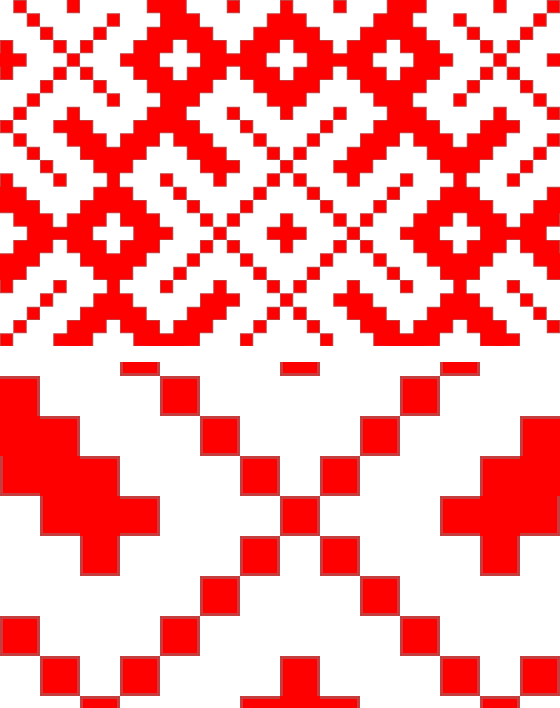
Top, the full canvas; bottom, a detail of the centre.
A WebGL 2 fragment shader for this pattern:

```glsl
#version 300 es
precision highp float;
// Counted-thread embroidery border: hollow diamonds, hooked bands and dotted
// crosses on a square grid. Each cell is folded into one mirrored quarter of
// the repeat, then tested against a few diamond and diagonal-line formulas.

uniform vec2 u_resolution;
out vec4 outColor;

const vec2  REPEAT       = vec2(42.0, 26.0);  // cells in one repeat
const vec2  MIRROR_CELL  = vec2(21.0, 17.0);  // column and row of the mirror axes, from top left
const float CELLS_ACROSS = 42.0;              // cells over the canvas width
const float RIM_WIDTH    = 0.08;              // outline width, in cells
const float EDGE_FILTER  = 0.6;               // smoothing span, in output samples
const int   SUBSAMPLES   = 4;

const vec3 GROUND_WHITE = vec3(1.0);
const vec3 THREAD_RED   = vec3(1.0, 0.0, 0.0);
const vec3 RIM_RED      = vec3(0.78, 0.24, 0.24);

// Mirror symmetry: x runs 0..21 and y runs 0..13 away from the axes.
vec2 foldCell(vec2 cell) {
  vec2 halfRepeat = 0.5 * REPEAT;
  return round(abs(mod(cell - MIRROR_CELL + halfRepeat, REPEAT) - halfRepeat));
}

float stepsBetween(vec2 a, vec2 b) {
  vec2 d = abs(a - b);
  return d.x + d.y;
}

bool within(float x, float low, float high) {
  return x > low - 0.5 && x < high + 0.5;
}

// Stepped diamond with a plus-shaped hole.
bool hollowDiamond(vec2 q, vec2 center) {
  return within(stepsBetween(q, center), 2.0, 4.0);
}

bool isStitched(vec2 cell) {
  vec2 q = foldCell(cell);
  float sum = q.x + q.y;
  float diff = q.x - q.y;

  // Two rows of linked diamonds, and the small solid pluses between them
  bool diamonds = hollowDiamond(q, vec2(13.0, 0.0)) || hollowDiamond(q, vec2(21.0, 0.0))
               || hollowDiamond(q, vec2(0.0, 13.0)) || hollowDiamond(q, vec2(8.0, 13.0));
  bool pluses = min(stepsBetween(q, vec2(0.0)), stepsBetween(q, vec2(21.0, 13.0))) < 1.5;

  // Three-cell diagonal bands joining the rows, with hooks ending in a point
  bool link      = within(sum, 17.0, 19.0) && within(q.y, 5.0, 9.0);
  bool innerHook = within(diff, -1.0, 1.0) && within(q.y, 5.0, 9.0);
  bool outerHook = within(diff, 7.0, 9.0) && within(q.y, 5.0, 8.0);
  bool hookTips  = min(stepsBetween(q, vec2(5.0, 4.0)), stepsBetween(q, vec2(16.0, 9.0))) < 0.5;

  // Single-cell diagonals that cross into dotted lattices
  bool innerDots = within(sum, 5.0, 5.0)
                || (within(diff, -5.0, -5.0) && within(q.x, 0.0, 4.0))
                || (within(diff, 5.0, 5.0) && within(q.x, 5.0, 9.0));
  bool outerDots = within(sum, 29.0, 29.0)
                || (within(diff, 13.0, 13.0) && within(q.x, 17.0, 21.0))
                || (within(diff, 3.0, 3.0) && within(q.x, 13.0, 16.0));

  return diamonds || pluses || link || innerHook || outerHook || hookTips
      || innerDots || outerDots;
}

// Flat thread colour, with a dull rim wherever a stitch meets the ground.
vec3 stitchColor(vec2 p) {
  vec2 cell = floor(p);
  if (!isStitched(cell)) return GROUND_WHITE;
  vec2 local = p - cell - 0.5;
  vec2 side = vec2(local.x < 0.0 ? -1.0 : 1.0, local.y < 0.0 ? -1.0 : 1.0);
  bvec2 nearEdge = greaterThan(abs(local), vec2(0.5 - RIM_WIDTH));
  bool rim = (nearEdge.x && !isStitched(cell + vec2(side.x, 0.0)))
          || (nearEdge.y && !isStitched(cell + vec2(0.0, side.y)));
  return rim ? RIM_RED : THREAD_RED;
}

void main() {
  float cellsPerUnit = CELLS_ACROSS / u_resolution.x;
  vec2 fromTop = vec2(gl_FragCoord.x, u_resolution.y - gl_FragCoord.y);

  // Average a small grid of samples to smooth the edges
  vec3 total = vec3(0.0);
  for (int j = 0; j < SUBSAMPLES; j++) {
    for (int i = 0; i < SUBSAMPLES; i++) {
      vec2 offset = (vec2(i, j) + 0.5) / float(SUBSAMPLES) - 0.5;
      total += stitchColor((fromTop + offset * EDGE_FILTER) * cellsPerUnit);
    }
  }
  outColor = vec4(total / float(SUBSAMPLES * SUBSAMPLES), 1.0);
}
```
